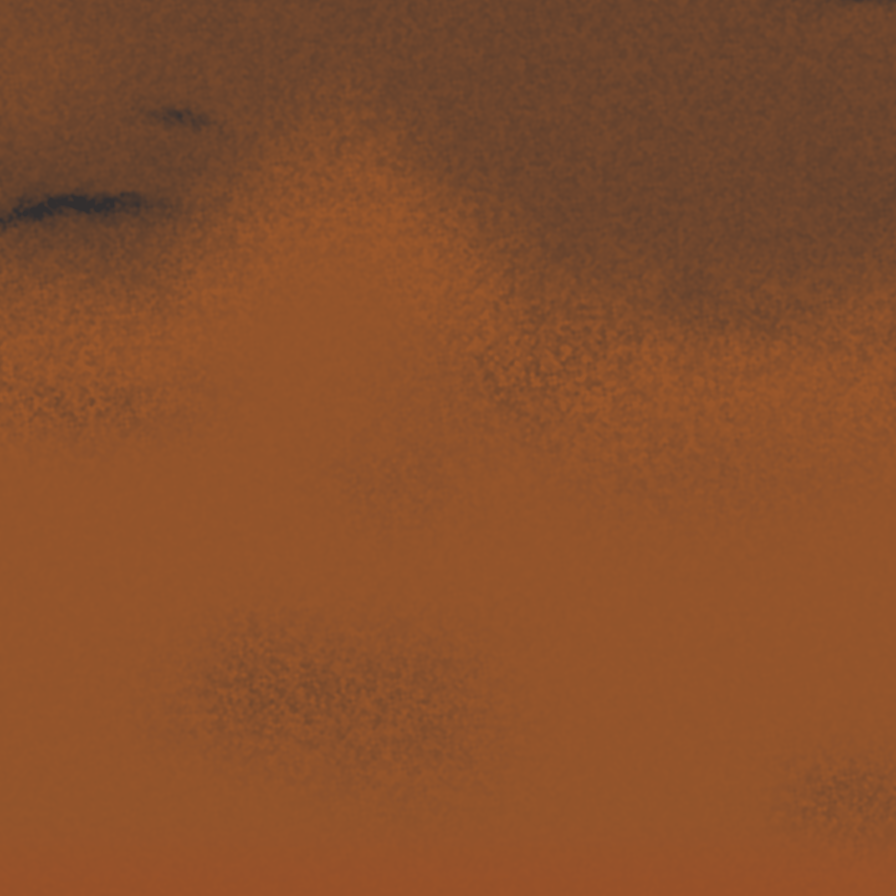
A WebGL 1 fragment shader for this texture:

```glsl
precision highp float;
// A weathered rust-brown surface: warm and smooth below, smoky and dark above.
// One darkness value is summed from a ragged boundary, soft stains and wisps,
// roughened by fine grain, and then mapped from orange-brown to charcoal.
uniform vec2 u_resolution;

float hash(vec2 p) {
  vec3 q = fract(p.xyx * 0.1031);
  q += dot(q, q.yzx + 33.33);
  return fract((q.x + q.y) * q.z);
}

float noise(vec2 p) {
  vec2 cell = floor(p);
  vec2 f = fract(p);
  f = f * f * (3.0 - 2.0 * f);
  float low = mix(hash(cell), hash(cell + vec2(1.0, 0.0)), f.x);
  float high = mix(hash(cell + vec2(0.0, 1.0)), hash(cell + 1.0), f.x);
  return mix(low, high, f.y);
}

// Cloud noise centred on zero, each octave turned to hide the lattice
float clouds(vec2 p) {
  float sum = 0.0;
  float weight = 0.5;
  for (int i = 0; i < 5; i++) {
    sum += weight * (noise(p) - 0.5);
    p = mat2(1.6, 1.2, -1.2, 1.6) * p + 17.3;
    weight *= 0.5;
  }
  return sum;
}

// Soft elliptical stain
float stain(vec2 p, vec2 centre, vec2 radius) {
  vec2 d = (p - centre) / radius;
  return exp(-dot(d, d));
}

void main() {
  vec2 uv = gl_FragCoord.xy / u_resolution;
  float broad = clouds(uv * vec2(4.0, 6.0) + 3.7);
  float fine = clouds(uv * 22.0 + 41.0);
  vec2 warped = uv + 0.06 * vec2(broad, clouds(uv * 7.0 + 60.0)) + 0.03 * fine;

  // Dark upper zone, with a warm hump left of centre
  float hump = (uv.x - 0.38) / 0.17;
  float edge = 0.61 + 0.2 * exp(-hump * hump) + 0.13 * broad + 0.05 * fine;
  float upper = smoothstep(edge - 0.07, edge + 0.16, uv.y);
  float darkness = upper * (0.39 + 0.12 * broad);
  darkness -= 0.13 * stain(warped, vec2(0.03, 0.92), vec2(0.1, 0.07));

  // Grainy stains in the warm zone
  float stains = stain(warped, vec2(0.31, 0.22), vec2(0.11, 0.065))
    + 0.6 * stain(warped, vec2(0.47, 0.2), vec2(0.09, 0.09))
    + 0.8 * stain(warped, vec2(0.96, 0.11), vec2(0.08, 0.05))
    + 0.8 * stain(warped, vec2(0.1, 0.55), vec2(0.12, 0.045))
    + 0.7 * stain(warped, vec2(0.58, 0.57), vec2(0.13, 0.07))
    + 0.4 * stain(warped, vec2(0.44, 0.46), vec2(0.07, 0.05))
    + 0.4 * stain(warped, vec2(0.8, 0.48), vec2(0.16, 0.06));
  darkness += 0.14 * stains * (1.0 - upper);

  // Charcoal wisps with smoky halos
  vec2 wisp = uv + vec2(0.0, 0.035 * fine + 0.02 * broad);
  float tilt = 0.25 * (uv.x - 0.2);
  float charcoal = 0.55 * stain(wisp, vec2(0.07, 0.766), vec2(0.095, 0.012))
    + 0.36 * stain(wisp + vec2(0.0, tilt), vec2(0.2, 0.866), vec2(0.035, 0.012))
    + 0.32 * stain(wisp, vec2(0.97, 1.0), vec2(0.07, 0.014));
  darkness += charcoal + 0.1 * stain(warped, vec2(0.1, 0.755), vec2(0.15, 0.07));
  darkness += 0.1 * stain(warped, vec2(0.79, 0.655), vec2(0.09, 0.03));

  // Fine grain, strongest along the boundary and inside the stains
  vec2 turned = mat2(0.8, 0.6, -0.6, 0.8) * uv;
  float grain = noise(uv * 175.0) + noise(turned * 230.0 + 9.0) - 1.0;
  float rough = smoothstep(edge - 0.17, edge + 0.02, uv.y)
    * (1.0 - 0.45 * smoothstep(edge, edge + 0.18, uv.y));
  float strength = 0.03 + 0.17 * rough + 0.22 * stains * (1.0 - upper) + 0.3 * charcoal;
  darkness += grain * strength;

  vec3 rust = vec3(0.58, 0.33, 0.17);
  vec3 soot = vec3(0.18, 0.175, 0.185);
  vec3 color = mix(rust, soot, clamp(darkness, -0.07, 0.95));

  // Slightly redder towards the bottom edge
  color += vec3(0.015, -0.012, -0.008) * (1.0 - smoothstep(0.0, 0.1, uv.y));
  gl_FragColor = vec4(color, 1.0);
}
```
